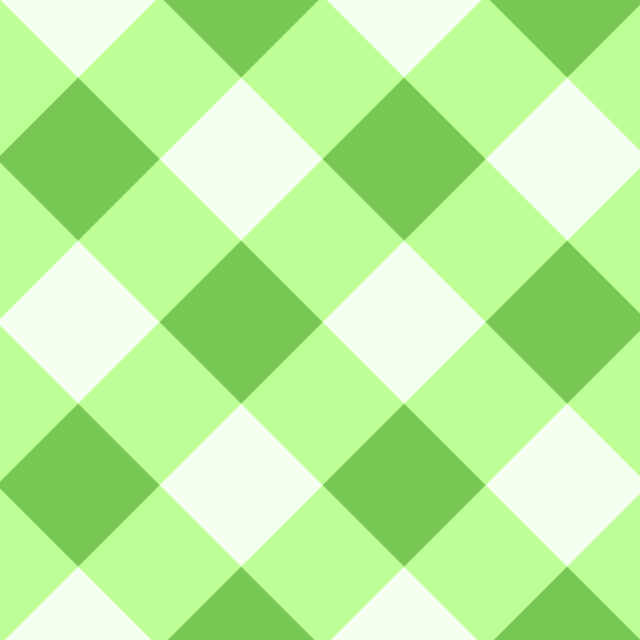
Reproduce this pattern procedurally as a WebGL 2 fragment shader.

```glsl
#version 300 es
precision highp float;
// Diagonal gingham check: two crossing sets of stripes in three flat greens.

uniform vec2 u_resolution;
out vec4 fragColor;

const vec3 PALE  = vec3(0.96, 1.00, 0.94);
const vec3 LIME  = vec3(0.74, 1.00, 0.59);
const vec3 GREEN = vec3(0.47, 0.78, 0.33);

const float SPACING = 0.2547;             // distance between diamond centres
const vec2 CENTRE = vec2(0.3768, 0.4967); // centre of one green diamond

// Turns the canvas by 45 degrees so that each stripe is one unit wide.
vec2 diagonalCoords(vec2 uv, vec2 centre, float spacing) {
    vec2 p = (uv - centre) / spacing;
    return vec2(p.x + p.y, p.x - p.y);
}

// Coverage of stripes centred on even numbers, with edges softened by blur.
vec2 stripes(vec2 coord, vec2 blur) {
    vec2 distToCentre = abs(mod(coord + 1.0, 2.0) - 1.0);
    return clamp((0.5 - distToCentre) / blur + 0.5, 0.0, 1.0);
}

// No stripe is pale, one stripe is lime, two crossing stripes are green.
vec3 weave(vec2 cover, vec3 none, vec3 single, vec3 both) {
    return mix(mix(none, single, cover.y), mix(single, both, cover.y), cover.x);
}

void main() {
    vec2 uv = gl_FragCoord.xy / u_resolution;
    vec2 coord = diagonalCoords(uv, CENTRE, SPACING);
    vec2 cover = stripes(coord, fwidth(coord));
    fragColor = vec4(weave(cover, PALE, LIME, GREEN), 1.0);
}
```
